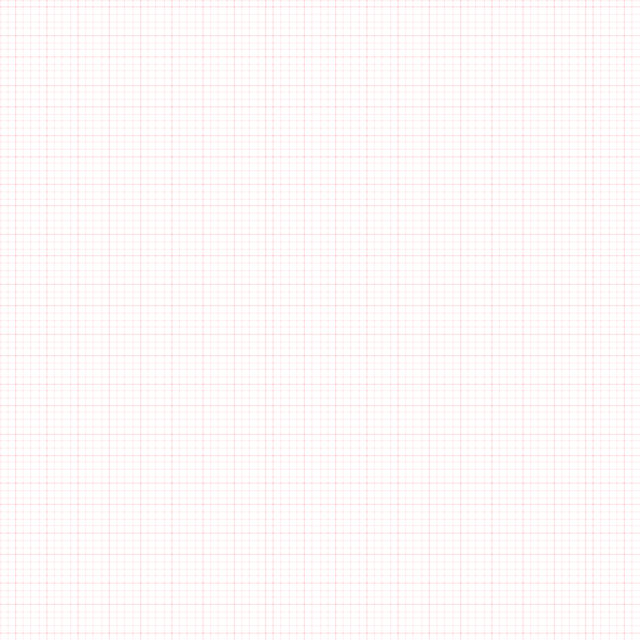
This pattern is drawn by a Shadertoy shader. Its source:

```glsl
// Fine graph paper: crisp pink rules on white, some heavier, with a dot at each crossing.

// Strength of the nearest vertical (x) and horizontal (y) rule.
vec2 ruleStrength(vec2 uv, vec2 cells) {
    // One step is the width of a rule; rules sit on whole steps.
    float steps = 512.0;
    vec2 position = uv * steps;
    vec2 pixel = steps / iResolution.xy;
    vec2 spacing = steps / cells;

    vec2 index = floor(position / spacing + 0.5);
    vec2 center = floor(index * spacing + 0.001) + 0.5;

    // Box-filtered coverage of a rule one step wide.
    vec2 coverage = clamp((0.5 + 0.5 * pixel - abs(position - center)) / pixel,
                          vec2(0.0), min(vec2(1.0), 1.0 / pixel));

    // Every third or fourth rule is heavier.
    vec2 phase = fract(index / vec2(4.1, 3.5));
    vec2 heavy = step(abs(phase - 0.42), vec2(0.14));
    return coverage * mix(vec2(1.0), vec2(2.0), heavy);
}

void mainImage(out vec4 fragColor, in vec2 fragCoord) {
    // Cells are counted from the upper left corner.
    vec2 uv = fragCoord / iResolution.xy;
    uv.y = 1.0 - uv.y;
    vec2 rule = ruleStrength(uv, vec2(82.0, 90.0));

    // Rules add up, and ink pools where two of them cross.
    float pool = min(rule.x, 1.0) * min(rule.y, 1.0);
    float ink = rule.x + rule.y + pool;
    vec3 color = vec3(1.0) - ink * vec3(0.0, 0.045, 0.039);

    fragColor = vec4(color, 1.0);
}
```
